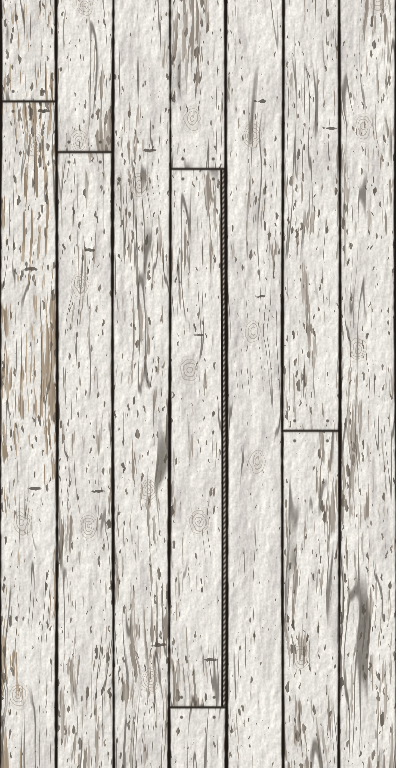
Reproduce this texture procedurally as a WebGL 2 fragment shader.

```glsl
#version 300 es
precision highp float;
// Weathered white-painted timber planks with butt joints, flaking paint, knots and cracks.
uniform vec2 u_resolution;
out vec4 fragColor;

const float ASPECT = 0.5156;
const float PLANKS = 7.0;
const float PLANK_WIDTH = ASPECT / PLANKS;
const float GAP_MIN = 0.0010;
const float GAP_VARY = 0.0014;
const float JOINT_HALF = 0.0014;
const float KNOT_SPACING = 0.23;
const float NONE = -9.0;
// Upper and lower joint heights, and paint loss, of each plank
const vec2 JOINTS[7] = vec2[7](vec2(0.868, NONE), vec2(0.802, NONE), vec2(NONE),
    vec2(0.780, 0.079), vec2(NONE), vec2(0.439, NONE), vec2(NONE));
const float WEAR[7] = float[7](0.62, 0.42, 0.34, 0.42, 0.08, 0.42, 0.62);

const vec3 PAINT = vec3(0.925, 0.913, 0.885);
const vec3 SHADE = vec3(0.82, 0.80, 0.78);
const vec3 WORN = vec3(0.72, 0.69, 0.65);
const vec3 BARE = vec3(0.55, 0.51, 0.465);
const vec3 CRACK = vec3(0.32, 0.30, 0.27);
const vec3 GAP = vec3(0.12, 0.10, 0.085);

float hash(vec2 p) {
    vec3 a = fract(p.xyx * 0.1031);
    a += dot(a, a.yzx + 33.33);
    return fract((a.x + a.y) * a.z);
}

float noise(vec2 p) {
    vec2 i = floor(p), f = fract(p);
    f *= f * (3.0 - 2.0 * f);
    return mix(mix(hash(i), hash(i + vec2(1, 0)), f.x),
               mix(hash(i + vec2(0, 1)), hash(i + 1.0), f.x), f.y);
}

float fbm(vec2 p) {
    float sum = 0.0, amp = 0.533;
    for (int i = 0; i < 4; i++) {
        sum += amp * noise(p);
        p = p * 2.03 + 11.7;
        amp *= 0.5;
    }
    return sum;
}

// Cellular spots of random size; positive inside a spot
float flakes(vec2 p, float size) {
    vec2 cell = floor(p);
    float inside = -1.0;
    for (int y = -1; y <= 1; y++)
        for (int x = -1; x <= 1; x++) {
            vec2 c = cell + vec2(x, y);
            vec2 centre = c + vec2(hash(c), hash(c + 41.0));
            float h = hash(c + 87.0);
            inside = max(inside, size * h * h - length(p - centre));
        }
    return inside;
}

void main() {
    vec2 uv = gl_FragCoord.xy / u_resolution;
    vec2 p = uv * vec2(ASPECT, 1.0);
    float px = 1.0 / u_resolution.y;

    // Plank and board layout
    float x = uv.x * PLANKS + 0.012 * sin(uv.y * 5.0 + floor(uv.x * PLANKS + 0.5) * 2.4);
    int id = int(clamp(floor(x), 0.0, PLANKS - 1.0));
    float across = x - float(id);
    float edge = abs(x - floor(x + 0.5)) * PLANK_WIDTH;
    vec2 joints = JOINTS[id];
    vec2 above = step(joints, vec2(p.y));
    float board = float(id) + PLANKS * (above.x + above.y);
    vec2 seed = board * vec2(17.3, 5.1);
    float jointDist = min(abs(p.y - joints.x), abs(p.y - joints.y));

    // Knots bend the grain around them
    float row = floor(p.y / KNOT_SPACING);
    vec2 key = vec2(float(id) + 3.0, row + 20.0);
    vec2 knot = vec2((across - mix(0.3, 0.7, hash(key))) * PLANK_WIDTH,
                     p.y - (row + mix(0.25, 0.75, hash(key + 9.0))) * KNOT_SPACING);
    float knotDist = length(knot * vec2(1.0, 0.75)) + 0.004 * (noise(p * 130.0) - 0.5);
    float hasKnot = step(0.45, hash(key + 31.0));
    vec2 q = p;
    q.x += hasKnot * 0.5 * knot.x * exp(-knotDist * knotDist * 2500.0);
    q.x += 0.003 * sin(p.y * 13.0 + board) + 0.0012 * sin(p.y * 41.0 + board * 2.0);

    // Paint, fine grain and relief
    float grain = fbm(vec2(q.x * 300.0, q.y * 24.0) + seed);
    float tone = fbm(vec2(q.x * 60.0, q.y * 14.0) + seed);
    vec3 col = mix(PAINT, SHADE, smoothstep(0.38, 0.78, mix(tone, grain, 0.4)));
    vec2 bump = vec2(170.0, 95.0);
    float relief = fbm(p * bump + seed) - fbm((p + vec2(-0.002, 0.002)) * bump + seed);
    col *= 1.0 + 0.28 * relief + 0.07 * (noise(p * 520.0) - 0.5);

    // Patches where paint has peeled along the grain
    float patchy = fbm(vec2(p.x * 24.0, p.y * 4.5) + seed + 50.0) - 0.5;
    float wear = WEAR[id] + 1.7 * patchy + 0.18 * exp(-edge * 130.0);
    float loss = grain - 0.80 + 0.33 * wear;
    float bare = smoothstep(0.0, 0.09, loss);
    float fibre = noise(vec2(q.x * 520.0, q.y * 35.0) + seed);
    vec3 wood = mix(WORN, BARE, smoothstep(0.2, 0.9, fibre + 0.5 * patchy));
    wood *= mix(vec3(1.0), vec3(1.0, 0.95, 0.88), step(float(id), 0.5));
    col = mix(col, wood, bare * 0.9);

    // Small dark flakes and long cracks
    vec2 ragged = q + 0.003 * (vec2(noise(p * 210.0), noise(p * 180.0 + 7.0)) - 0.5);
    float spot = flakes(ragged * vec2(150.0, 42.0) + seed, 0.14 + 0.34 * clamp(wear, 0.0, 1.0));
    col = mix(col, mix(BARE, CRACK, fibre), 0.85 * smoothstep(0.0, 0.1, spot));
    float seam = abs(noise(vec2(q.x * 150.0, q.y * 6.0) + seed) - 0.5);
    float open = smoothstep(0.5, 0.75, noise(vec2(q.x * 50.0, q.y * 16.0) + seed) + 0.25 * wear);
    col = mix(col, CRACK, 0.65 * open * (1.0 - smoothstep(0.01, 0.05, seam)));

    // Knot rings and ragged chips across the grain
    float rings = smoothstep(0.45, 1.0, sin(knotDist * 1900.0));
    float knotMask = hasKnot * (1.0 - smoothstep(0.008, 0.017, knotDist));
    col = mix(col, BARE, knotMask * (0.1 + 0.45 * rings));
    vec2 chip = (knot - vec2(0.012, 0.045)) * vec2(85.0, 380.0);
    float chipDist = length(chip) + 1.5 * (fbm(p * 190.0) - 0.5);
    float hasChip = step(0.62, hash(key + 63.0));
    col = mix(col, CRACK, 0.8 * hasChip * (1.0 - smoothstep(0.5, 0.85, chipDist)));

    // Nails beside the joints
    vec2 nail = vec2((abs(across - 0.5) - 0.28) * PLANK_WIDTH, jointDist - 0.013);
    col = mix(col, CRACK, 0.8 * (1.0 - smoothstep(0.001, 0.001 + 1.5 * px, length(nail))));

    // Twisted cord along the middle board of the fourth plank
    float cordSide = step(9.5, board) * step(board, 10.5) * step(0.5, across);
    float twist = 0.5 + 0.5 * sin(p.y * 950.0 + edge * 900.0);
    float cord = cordSide * (1.0 - smoothstep(0.0052, 0.0052 + px, edge));
    col = mix(col, mix(CRACK, WORN, twist), cord);
    float cordLine = 1.0 - smoothstep(0.0006, 0.0006 + px, abs(edge - 0.0058));
    col = mix(col, GAP, cordSide * cordLine);

    // Edge shade, joints and gaps
    col *= mix(0.84, 1.0, smoothstep(0.0, 0.005, min(edge, jointDist)));
    float joint = 1.0 - smoothstep(JOINT_HALF - px, JOINT_HALF + px, jointDist);
    col = mix(col, mix(GAP, CRACK, 0.45), joint);
    float gapIndex = floor(x + 0.5);
    float gapHalf = GAP_MIN + GAP_VARY * noise(vec2(gapIndex * 7.3, p.y * 7.0))
                  + 0.0008 * (noise(vec2(gapIndex * 3.1, p.y * 110.0)) - 0.5);
    col = mix(col, GAP, 1.0 - smoothstep(gapHalf - px, gapHalf + px, edge));
    fragColor = vec4(clamp(col, 0.0, 1.0), 1.0);
}
```
